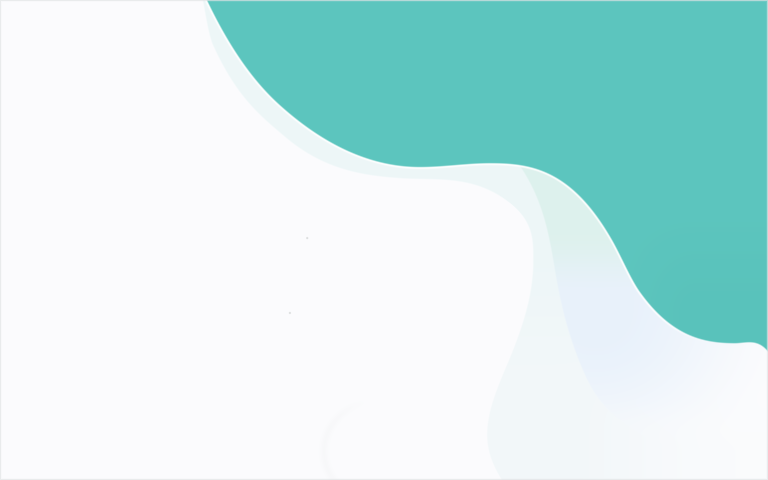
This background is drawn by a WebGL 1 fragment shader. Its source:

```glsl
precision highp float;
uniform vec2 u_resolution;

const float ASPECT = 1.6;
const vec3 PAPER = vec3(0.984, 0.985, 0.992);
const vec3 TEAL = vec3(0.362, 0.773, 0.745);
const vec3 MIST = vec3(0.929, 0.965, 0.970);
const vec3 HAZE = vec3(0.948, 0.968, 0.976);
const vec3 MINT = vec3(0.868, 0.945, 0.928);
const vec3 ICE = vec3(0.910, 0.945, 0.982);
const vec3 FRAME = vec3(0.880, 0.890, 0.895);
const vec3 SPECK = vec3(0.840, 0.850, 0.850);
const float RIM_WIDTH = 0.004;
const float FRAME_WIDTH = 0.0021;
const float SPECK_RADIUS = 0.0018;

// Cubic span between knots (position, value, slope), straight beyond them
float span(float x, vec3 a, vec3 b) {
  float h = b.x - a.x;
  float t = clamp((x - a.x) / h, 0.0, 1.0);
  float s = 1.0 - t;
  float curve = s * s * ((1.0 + 2.0 * t) * a.y + t * h * a.z)
              + t * t * ((1.0 + 2.0 * s) * b.y - s * h * b.z);
  return curve + a.z * min(x - a.x, 0.0) + b.z * max(x - b.x, 0.0);
}

// Lower edge of the teal wave: height at x
float waveEdge(float x) {
  vec3 b = vec3(0.583, 0.781, -0.9);
  vec3 c = vec3(0.875, 0.652, 0.0);
  vec3 d = vec3(1.021, 0.660, 0.0);
  vec3 e = vec3(1.275, 0.500, -1.75);
  vec3 f = vec3(1.333, 0.392, -1.4);
  vec3 g = vec3(1.531, 0.285, 0.0);
  if (x < b.x) return span(x, vec3(0.431, 1.0, -2.1), b);
  if (x < c.x) return span(x, b, c);
  if (x < d.x) return span(x, c, d);
  if (x < e.x) return span(x, d, e);
  if (x < f.x) return span(x, e, f);
  if (x < g.x) return span(x, f, g);
  return span(x, g, vec3(1.6, 0.268, -1.2));
}

// Upper part of the pale ribbon: height at x
float ribbonTop(float x) {
  vec3 b = vec3(0.444, 0.906, -2.2);
  vec3 c = vec3(0.594, 0.715, -0.85);
  vec3 d = vec3(0.833, 0.629, -0.07);
  if (x < b.x) return span(x, vec3(0.423, 1.0, -6.0), b);
  if (x < c.x) return span(x, b, c);
  if (x < d.x) return span(x, c, d);
  return span(x, d, vec3(1.052, 0.585, -0.7));
}

// Lower part of the pale ribbon: x at height y
float ribbonSide(float y) {
  vec3 b = vec3(0.094, 1.015, 0.0);
  vec3 c = vec3(0.281, 1.073, 0.38);
  vec3 d = vec3(0.454, 1.111, 0.0);
  if (y < b.x) return span(y, vec3(0.0, 1.046, -0.65), b);
  if (y < c.x) return span(y, b, c);
  if (y < d.x) return span(y, c, d);
  return span(y, d, vec3(0.585, 1.052, -1.43));
}

// Left edge of the inner fold: x at height y
float foldEdge(float y) {
  vec3 b = vec3(0.219, 1.219, -0.45);
  vec3 c = vec3(0.427, 1.158, -0.17);
  if (y < b.x) return span(y, vec3(0.083, 1.36, -2.0), b);
  if (y < c.x) return span(y, b, c);
  return span(y, c, vec3(0.648, 1.0875, -0.65));
}

void main() {
  vec2 p = gl_FragCoord.xy / u_resolution * vec2(ASPECT, 1.0);
  float px = 1.0 / u_resolution.y;
  float e = 0.001;

  // Signed distances, positive inside
  float waveSlope = (waveEdge(p.x + e) - waveEdge(p.x - e)) / (2.0 * e);
  float wave = (p.y - waveEdge(p.x)) / sqrt(1.0 + waveSlope * waveSlope);
  float topSlope = (ribbonTop(p.x + e) - ribbonTop(p.x - e)) / (2.0 * e);
  float top = (p.y - ribbonTop(p.x)) / sqrt(1.0 + topSlope * topSlope);
  float ribbon = max(top, p.x - ribbonSide(p.y));
  float foldSlope = (foldEdge(p.y + e) - foldEdge(p.y - e)) / (2.0 * e);
  float fold = (p.x - foldEdge(p.y)) / sqrt(1.0 + foldSlope * foldSlope);

  // Paper with a faint curl at the foot
  vec3 color = PAPER;
  float curl = length((p - vec2(0.79, 0.06)) * vec2(1.0, 1.1)) - 0.115;
  float curlFade = 1.0 - smoothstep(0.68, 0.78, p.x);
  color -= 0.014 * curlFade * exp(-pow(curl / 0.008, 2.0));

  // Two tiny specks
  for (int i = 0; i < 2; i++) {
    vec2 center = mix(vec2(0.640, 0.504), vec2(0.604, 0.348), float(i));
    float dotCover = 1.0 - smoothstep(0.0, SPECK_RADIUS + px, length(p - center));
    color = mix(color, SPECK, dotCover);
  }

  // Pale ribbon, dissolving to the lower right
  vec3 ribbonColor = mix(HAZE, MIST, smoothstep(0.2, 0.5, p.y));
  float ribbonFade = smoothstep(1.15, 1.55, p.x) * (1.0 - smoothstep(0.1, 0.3, p.y));
  ribbonColor = mix(ribbonColor, PAPER, 0.85 * ribbonFade);
  color = mix(color, ribbonColor, smoothstep(-px, px, ribbon));

  // Inner fold: mint above, icy blue below, then white
  vec3 foldColor = mix(ICE, MINT, smoothstep(0.38, 0.52, p.y));
  float foldFade = smoothstep(0.04, 0.42, length((p - vec2(1.24, 0.34)) * vec2(1.0, 1.15)));
  foldFade *= 1.0 - smoothstep(0.3, 0.45, p.y);
  foldColor = mix(foldColor, PAPER, foldFade);
  float foldCover = smoothstep(-px, px, fold) * smoothstep(0.06, 0.18, p.y);
  color = mix(color, foldColor, foldCover);

  // Teal wave with a white rim
  float rimFade = 1.0 - smoothstep(1.35, 1.5, p.x);
  color = mix(color, vec3(1.0), 0.85 * rimFade * smoothstep(-RIM_WIDTH - px, -RIM_WIDTH + px, wave));
  float shade = 0.012 * smoothstep(1.25, 1.45, p.x) * (1.0 - smoothstep(0.35, 0.6, p.y));
  color = mix(color, TEAL - shade, smoothstep(-px, px, wave));

  // Hairline frame
  vec2 inset = min(p, vec2(ASPECT, 1.0) - p);
  float border = min(inset.x, inset.y);
  color = mix(color, FRAME, 0.8 * (1.0 - smoothstep(FRAME_WIDTH - px, FRAME_WIDTH + px, border)));

  gl_FragColor = vec4(color, 1.0);
}
```
